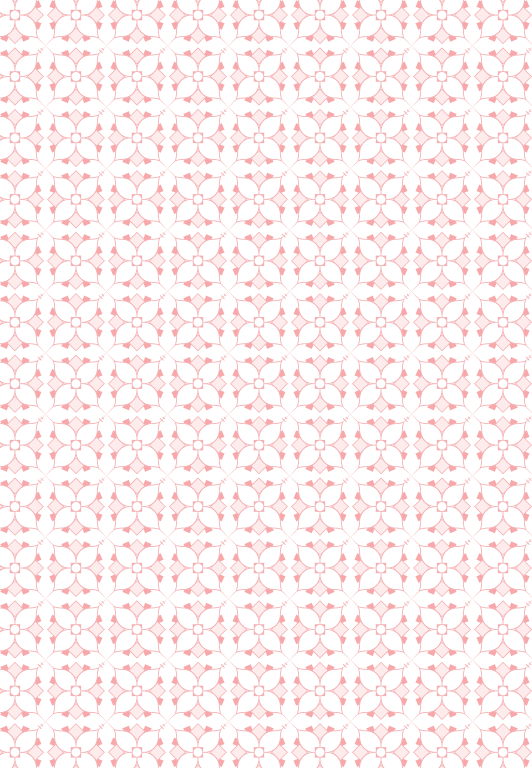
Reproduce this pattern procedurally as a WebGL 1 fragment shader.

```glsl
precision highp float;
uniform vec2 u_resolution;

const vec3 WHITE = vec3(1.0);
const vec3 PALE = vec3(0.995, 0.925, 0.925);
const vec3 ROSE = vec3(0.97, 0.66, 0.67);
const vec3 LINE = vec3(0.955, 0.69, 0.70);

float box(vec2 p, vec2 halfSize) {
  vec2 d = abs(p) - halfSize;
  return length(max(d, 0.0)) + min(max(d.x, d.y), 0.0);
}

float cover(float d, float pixel) {
  return clamp(0.5 - d / pixel, 0.0, 1.0);
}

float stroke(float d, float halfWidth, float pixel) {
  return cover(abs(d) - halfWidth, pixel);
}

// Round shoulder that sweeps out to a tip on the diagonal; needs 0 <= x <= y
float petal(vec2 p) {
  if (p.y < 0.11) return -p.x;
  if (p.x < 0.24) return length(p - vec2(0.24, 0.11)) - 0.24;
  float rise = p.x - 0.24;
  return (p.y - 0.35 - 1.2 * rise * rise) / sqrt(1.0 + 5.76 * rise * rise);
}

vec3 tile(vec2 p, float pixel) {
  // Fold the eight symmetric wedges into one
  vec2 a = abs(p);
  vec2 w = vec2(min(a.x, a.y), max(a.x, a.y));
  vec3 color = WHITE;

  // Fine diagonal stems, fading towards the tile corners
  float along = (w.x + w.y) * 0.7071;
  float across = (w.y - w.x) * 0.7071;
  float stem = stroke(across, 0.005, pixel) * step(0.5, along);
  color = mix(color, LINE, stem * mix(0.85, 0.35, smoothstep(0.54, 0.70, along)));

  // Barbs on one stem of each tile
  float barbs = min(box(vec2(along - 0.575, across), vec2(0.007, 0.038)),
                    box(vec2(along - 0.625, across), vec2(0.006, 0.025)));
  color = mix(color, LINE, cover(barbs, pixel) * step(0.0, min(p.x, p.y)));

  // Tilted blocks behind the pale diamonds
  vec2 b = w - vec2(0.165, 0.36);
  vec2 tilted = vec2(0.92 * b.x - 0.39 * b.y, 0.39 * b.x + 0.92 * b.y);
  color = mix(color, ROSE, cover(box(tilted, vec2(0.056)), pixel));

  // Diamonds on the axes
  float diamond = (w.x + abs(w.y - 0.335) - 0.13) * 0.7071;
  color = mix(color, PALE, cover(diamond, pixel));
  color = mix(color, LINE, stroke(diamond, 0.006, pixel));

  // White petals with a thin outline
  float leaf = petal(w);
  color = mix(color, WHITE, cover(leaf, pixel));
  color = mix(color, LINE, stroke(leaf, 0.007, pixel) * step(w.x, 0.38));

  // Square eye with a round opening
  color = mix(color, LINE, cover(box(p, vec2(0.085)), pixel));
  return mix(color, WHITE, cover(length(p) - 0.073, pixel));
}

void main() {
  vec2 repeats = vec2(8.72, 12.5);
  vec2 cell = gl_FragCoord.xy / u_resolution * repeats;
  vec2 p = fract(cell + vec2(0.255, 0.245)) - 0.5;
  float pixel = repeats.x / u_resolution.x;
  gl_FragColor = vec4(tile(p, pixel), 1.0);
}
```
